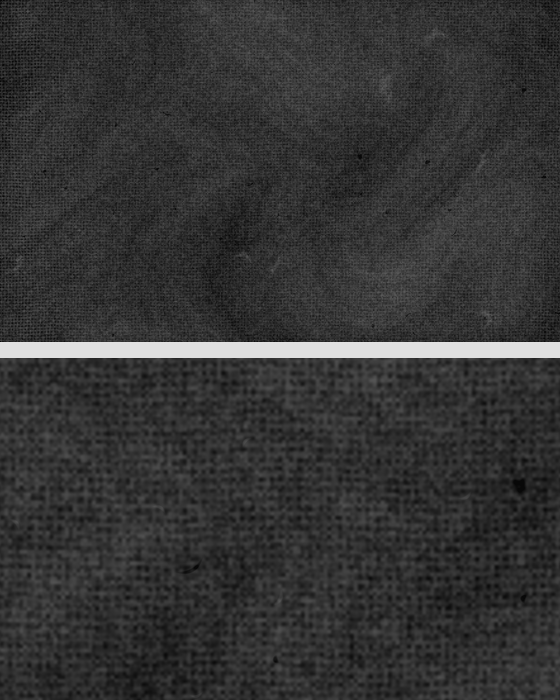
Top: the whole. Bottom: its middle third, enlarged.
Write a Shadertoy shader that draws this texture.

```glsl
// Worn charcoal book cloth: a fine plain weave under soft cloudy mottling.
// Layered sines make the weave and clouds; cellular marks add scuffs,
// dark specks, hairs and pale flecks; fine noise gives the grain.

#define BASE_GREY 0.198
#define THREADS 106.0        // threads per canvas height
#define WEAVE_DEPTH 0.040
#define CLOUD_DEPTH 0.034
#define GRAIN_DEPTH 0.115
#define SCUFF_LIGHT 0.085
#define SPECK_DARK 0.14
#define EDGE_SHADE 0.045

const float PI = 3.14159;

vec2 hash2(vec2 p) {
    vec3 q = fract(p.xyx * vec3(0.1031, 0.1030, 0.0973));
    q += dot(q, q.yzx + 33.33);
    return fract((q.xx + q.yz) * q.zy);
}

mat2 turn(float a) {
    float c = cos(a), s = sin(a);
    return mat2(c, s, -s, c);
}

float noise(vec2 p) {
    vec2 i = floor(p), f = fract(p);
    f = f * f * (3.0 - 2.0 * f);
    float low = mix(hash2(i).x, hash2(i + vec2(1, 0)).x, f.x);
    float high = mix(hash2(i + vec2(0, 1)).x, hash2(i + vec2(1, 1)).x, f.x);
    return mix(low, high, f.y);
}

// Warped, rotated layers of sines, roughly -1.5 to 1.5
float clouds(vec2 p) {
    float sum = 0.0, amp = 1.0;
    p = p * 4.2 + vec2(1.7, 0.4);
    for (int i = 0; i < 7; i++) {
        p += 0.6 * sin(p.yx * 1.3 + float(i) * 2.1);
        sum += amp * sin(p.x) * sin(p.y);
        p = turn(0.9) * p * 1.75;
        amp *= 0.72;
    }
    return sum;
}

// Plain weave: thread ridges, dark gaps and alternating crossings
float weave(vec2 p) {
    vec2 t = p * THREADS;
    t += 0.16 * sin(p.yx * 23.0 + 2.0 * sin(p * 9.0));
    t += 0.2 * (noise(t * 0.6) - 0.5);
    vec2 ridge = -cos(2.0 * PI * t);
    float crossing = sin(PI * t.x) * sin(PI * t.y);
    float cloth = 0.45 * ridge.x + 0.62 * ridge.y
                + 0.3 * crossing - 0.35 * ridge.x * ridge.y;
    return cloth * (0.65 + 0.7 * noise(t * 0.35 + 40.0));
}

// Scattered, slightly bent ellipses; one candidate per cell
float marks(vec2 p, float scale, float share, vec2 halfSize, float seed) {
    vec2 q = p * scale, cell = floor(q);
    float mark = 0.0;
    for (int j = -1; j <= 1; j++)
    for (int i = -1; i <= 1; i++) {
        vec2 c = cell + vec2(i, j);
        vec2 place = hash2(c + seed), kind = hash2(c + seed + 57.0);
        if (kind.x > share) continue;
        vec2 d = turn(2.0 * PI * kind.y) * (q - c - place) / scale;
        vec2 size = halfSize * (0.55 + 0.8 * kind.x / share);
        size = max(size, vec2(0.7 / iResolution.y));
        d.y += 0.35 * d.x * d.x / size.x;
        mark = max(mark, 1.0 - smoothstep(0.4, 1.3, length(d / size)));
    }
    return mark;
}

void mainImage(out vec4 fragColor, in vec2 fragCoord) {
    vec2 p = fragCoord / iResolution.y;
    vec2 uv = fragCoord / iResolution.xy;

    // Cloth, with a coarser look towards the left and right edges
    float wear = 0.85 + 0.75 * smoothstep(0.22, 0.0, uv.x)
               + 0.25 * smoothstep(0.85, 1.0, uv.x);
    float grey = BASE_GREY + WEAVE_DEPTH * wear * weave(p);
    grey += CLOUD_DEPTH * clouds(p);

    // Grain in two sizes
    grey += GRAIN_DEPTH * (noise(p * 270.0) - 0.5);
    grey += 0.45 * GRAIN_DEPTH * (noise(p * 110.0 + 9.0) - 0.5);

    // Ragged pale scuffs and small flecks
    vec2 ragged = p + 0.007 * sin(p.yx * 71.0 + 2.0 * sin(p * 43.0))
                + 0.012 * (noise(p * 70.0) - 0.5);
    float scuff = marks(ragged, 4.0, 0.5, vec2(0.05, 0.015), 11.0);
    scuff *= smoothstep(0.0, 0.65, noise(p * 95.0 + 5.0));
    grey += SCUFF_LIGHT * scuff;
    grey += 0.7 * SCUFF_LIGHT * marks(p, 9.0, 0.35, vec2(0.007, 0.002), 83.0);

    // Dark specks and hairs
    float speck = marks(p, 8.0, 0.2, vec2(0.0065, 0.0045), 31.0);
    float hair = marks(p, 5.0, 0.3, vec2(0.012, 0.0018), 47.0);
    grey -= SPECK_DARK * max(speck, 0.7 * hair);

    // Shaded borders
    float side = smoothstep(0.06, 0.0, uv.x) + smoothstep(0.93, 1.0, uv.x);
    float rim = smoothstep(0.03, 0.0, min(uv.y, 1.0 - uv.y));
    grey -= EDGE_SHADE * (0.8 * side + 0.5 * rim);

    fragColor = vec4(vec3(clamp(grey, 0.03, 0.42)), 1.0);
}
```
